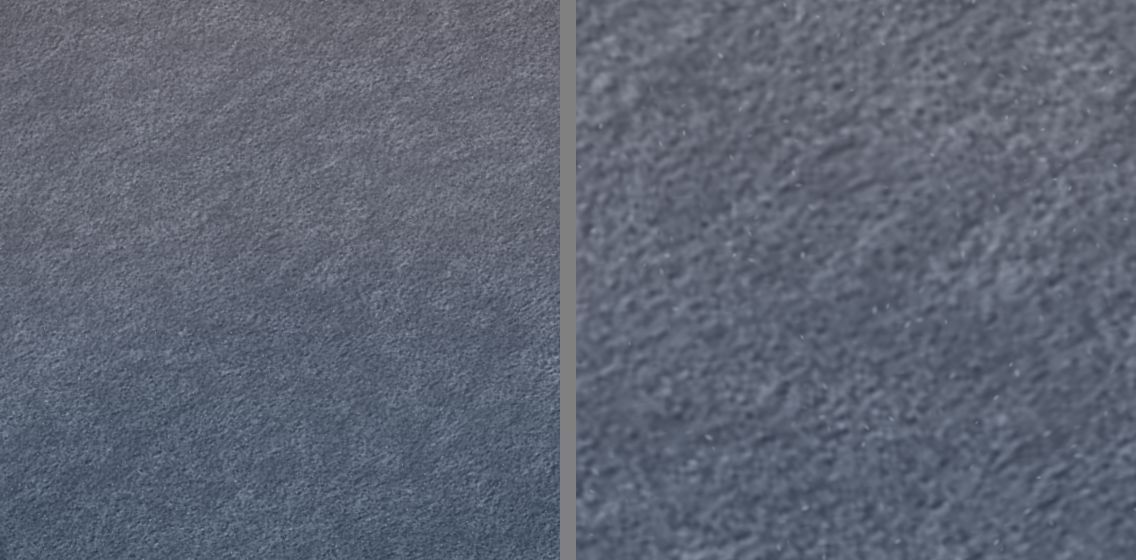
Left: the whole. Right: its middle third, enlarged.
Give the GLSL for this texture, as a three.js fragment shader.

```glsl
// Fine-grained slate surface fading from warm grey at the top to steel blue below.
// Slightly stretched value noise forms a slanted grain, lit as relief by a height
// difference; noise peaks and sparse hashed dots add pale flecks and dark pits.

varying vec2 vUv;

const vec3 BOTTOM_BLUE = vec3(0.300, 0.352, 0.422);
const vec3 LOWER_BLUE  = vec3(0.348, 0.388, 0.452);
const vec3 UPPER_GREY  = vec3(0.404, 0.415, 0.464);
const vec3 TOP_GREY    = vec3(0.408, 0.410, 0.452);
const vec3 SPECK_COLOR = vec3(0.64, 0.69, 0.74);
const vec3 PIT_COLOR   = vec3(0.22, 0.25, 0.31);

const float GRAIN_ANGLE   = 0.42;
const vec2  FINE_SCALE    = vec2(165.0, 235.0);
const vec2  MEDIUM_SCALE  = vec2(75.0, 120.0);
const vec2  CLUMP_SCALE   = vec2(24.0, 42.0);
const vec2  PATCH_SCALE   = vec2(3.0, 6.0);
const vec2  LIGHT_OFFSET  = vec2(-0.0014, 0.0030);
const float RELIEF_AMOUNT = 0.135;
const float FINE_AMOUNT   = 0.115;
const float FLECK_AMOUNT  = 0.22;
const float CLUMP_AMOUNT  = 0.045;
const float PATCH_AMOUNT  = 0.030;
const float WARP_AMOUNT   = 0.012;

float hash(vec2 p) {
  vec3 q = fract(vec3(p.xyx) * 0.1031);
  q += dot(q, q.yzx + 33.33);
  return fract((q.x + q.y) * q.z);
}

// Value noise centred on zero.
float noise(vec2 p) {
  vec2 cell = floor(p);
  vec2 f = fract(p);
  f = f * f * (3.0 - 2.0 * f);
  float low = mix(hash(cell), hash(cell + vec2(1.0, 0.0)), f.x);
  float high = mix(hash(cell + vec2(0.0, 1.0)), hash(cell + vec2(1.0, 1.0)), f.x);
  return mix(low, high, f.y) - 0.5;
}

vec2 rotate(vec2 p, float angle) {
  float c = cos(angle);
  float s = sin(angle);
  return vec2(c * p.x + s * p.y, c * p.y - s * p.x);
}

float height(vec2 p) {
  return 0.70 * noise(p * FINE_SCALE + 311.0) + 0.70 * noise(p * MEDIUM_SCALE + 157.0);
}

vec3 baseGradient(float y) {
  vec3 color = mix(BOTTOM_BLUE, LOWER_BLUE, smoothstep(-0.05, 0.38, y));
  color = mix(color, UPPER_GREY, smoothstep(0.25, 0.72, y));
  return mix(color, TOP_GREY, smoothstep(0.65, 1.0, y));
}

// Soft oval dots, one candidate per cell, kept with the given share.
float specks(vec2 p, float cells, float share, float radius, float seed) {
  vec2 grid = p * cells + seed;
  vec2 cell = floor(grid);
  float keep = step(hash(cell + 7.0), share);
  vec2 center = 0.35 + 0.3 * vec2(hash(cell + 19.0), hash(cell + 43.0));
  float size = radius * mix(0.6, 1.2, hash(cell + 71.0));
  vec2 d = rotate(fract(grid) - center, 3.14 * hash(cell + 59.0)) * vec2(0.85, 1.3);
  float strength = mix(0.15, 1.0, hash(cell + 97.0));
  return keep * strength * (1.0 - smoothstep(0.0, size, length(d)));
}

void main() {
  // Slanted grain space, gently bent so the strokes vary in direction.
  vec2 bend = vec2(noise(vUv * 9.0 + 61.0), noise(vUv * 9.0 + 83.0));
  vec2 p = rotate(vUv, GRAIN_ANGLE) + WARP_AMOUNT * bend + 2.0;

  // Broad tone, leaning slightly with the patches.
  float patchTone = noise(p * PATCH_SCALE + 29.0);
  vec3 color = baseGradient(vUv.y + 0.05 * patchTone);

  // Relief and grain, a little rougher toward the bottom.
  float relief = height(p) - height(p + LIGHT_OFFSET);
  float fine = noise(rotate(p, 0.35) * 270.0 + 401.0);
  float clump = noise(p * CLUMP_SCALE + 211.0);
  float roughness = mix(1.10, 0.92, vUv.y) * (1.0 + 0.5 * clump);
  float tone = roughness * (RELIEF_AMOUNT * relief + FINE_AMOUNT * fine);
  tone += CLUMP_AMOUNT * clump + PATCH_AMOUNT * patchTone;

  // Pale flecks where the peaks of a second grain break through.
  float fleck = noise(rotate(p, -0.3) * vec2(150.0, 210.0) + 503.0) + 0.25 * clump;
  tone += FLECK_AMOUNT * max(fleck - 0.24, 0.0);
  color += tone * vec3(0.98, 1.01, 1.02);

  // Mineral specks, rare flakes and small pits.
  float bright = 0.60 * specks(p, 130.0, 0.09, 0.36, 607.0);
  bright = max(bright, 0.70 * specks(p, 60.0, 0.02, 0.24, 659.0));
  float pits = 0.40 * specks(p, 100.0, 0.08, 0.38, 709.0);
  color = mix(color, PIT_COLOR, pits);
  color = mix(color, SPECK_COLOR, bright);

  gl_FragColor = vec4(color, 1.0);
}
```
